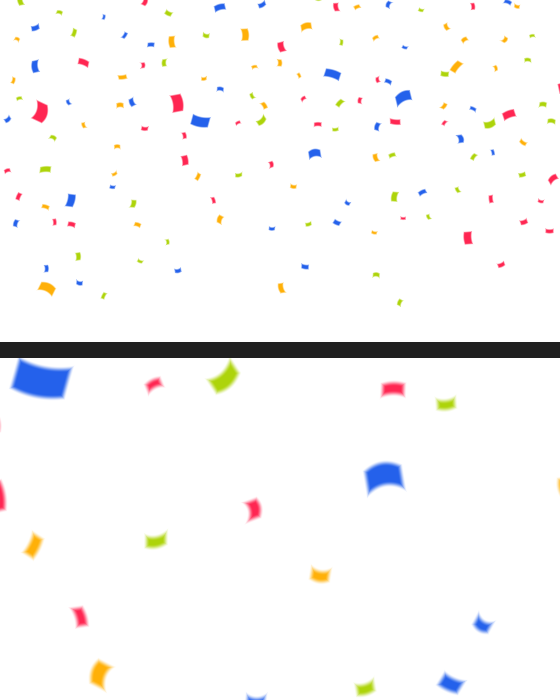
Top: the whole. Bottom: its middle third, enlarged.
This pattern is drawn by a Shadertoy shader. Its source:

```glsl
// Falling confetti: curved ribbon pieces in four colours on white, thinning out downwards.

const float CELL = 0.094;       // grid spacing, in canvas heights
const float SOFTNESS = 0.0032;  // half width of the soft edge

const vec3 PAPER  = vec3(1.0);
const vec3 RED    = vec3(1.0, 0.15, 0.32);
const vec3 YELLOW = vec3(1.0, 0.69, 0.03);
const vec3 BLUE   = vec3(0.14, 0.38, 0.92);
const vec3 GREEN  = vec3(0.68, 0.83, 0.04);

// Four random values in 0..1 for a grid cell
vec4 hash4(vec2 cell, float seed) {
    vec4 p = fract(vec4(cell.xyx, seed + cell.y) * vec4(0.1031, 0.1030, 0.0973, 0.1099));
    p += dot(p, p.wzxy + 33.33);
    return fract((p.xxyz + p.yzzw) * p.zywx);
}

vec2 rotate(vec2 p, float angle) {
    float c = cos(angle), s = sin(angle);
    return vec2(c * p.x + s * p.y, c * p.y - s * p.x);
}

// Distance to a strip whose long axis is sheared and bent sideways
float ribbonDistance(vec2 p, vec2 halfSize, float shear, float bend) {
    float y = p.y / halfSize.y;
    float centre = halfSize.x * (shear * y + bend * (y * y - 0.4));
    float slope = halfSize.x / halfSize.y * (shear + 2.0 * bend * y);
    float side = (abs(p.x - centre) - halfSize.x) / sqrt(1.0 + slope * slope);
    return max(side, abs(p.y) - halfSize.y);
}

vec3 confettiColour(float pick) {
    if (pick < 0.31) return RED;
    if (pick < 0.57) return YELLOW;
    if (pick < 0.79) return BLUE;
    return GREEN;
}

// Half length: many small flakes, some medium, few large
float pieceLength(float kind, float variation) {
    if (kind < 0.05) return mix(0.021, 0.027, variation);
    if (kind < 0.30) return mix(0.013, 0.018, variation);
    return mix(0.0065, 0.0115, variation);
}

// Chance that a cell holds a piece, by height on the canvas
float density(float height) {
    return mix(0.15, 1.0, smoothstep(0.0, 0.7, height)) * step(0.05, height);
}

// Paints the piece of one cell over the colour below
vec3 paintPiece(vec3 base, vec2 p, vec2 cell, float edge) {
    vec4 place = hash4(cell, 17.0);
    vec4 form  = hash4(cell, 53.0);
    vec4 curve = hash4(cell, 91.0);

    vec2 centre = (cell + 0.5 + 0.85 * (place.xy - 0.5)) * CELL;
    if (place.z > density(centre.y)) return base;

    float len = pieceLength(form.x, form.y);
    vec2 halfSize = len * vec2(mix(0.48, 0.64, form.z), 1.0);

    // Pieces lean around either the upright or the level direction
    float angle = (curve.x - 0.5) * 1.2 + (curve.y < 0.55 ? 1.5708 : 0.0);
    float shear = (curve.z - 0.5) * 0.7;
    float bend = (curve.w < 0.5 ? -1.0 : 1.0) * mix(0.2, 0.55, form.w);

    float d = ribbonDistance(rotate(p - centre, angle), halfSize, shear, bend);
    return mix(base, confettiColour(place.w), 1.0 - smoothstep(-edge, edge, d));
}

void mainImage(out vec4 fragColor, in vec2 fragCoord) {
    vec2 p = fragCoord / iResolution.y;
    float edge = max(SOFTNESS, 0.75 / iResolution.y);
    vec2 home = floor(p / CELL);

    // Pieces may reach into neighbouring cells
    vec3 colour = PAPER;
    for (int j = -1; j <= 1; j++)
        for (int i = -1; i <= 1; i++)
            colour = paintPiece(colour, p, home + vec2(i, j), edge);

    fragColor = vec4(colour, 1.0);
}
```
